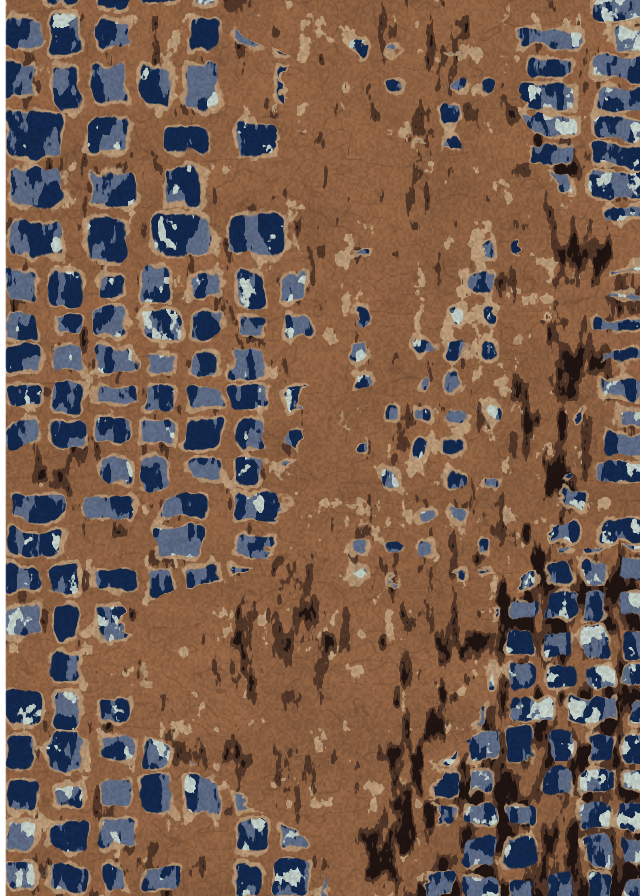
A Shadertoy shader for this pattern:

```glsl
// Woven rug: eroded blue cells with tan rims on brown wool, crossed by a dark vein.
const vec3 WOOL = vec3(0.545, 0.375, 0.255);
const vec3 TAN = vec3(0.71, 0.59, 0.46);
const vec3 UMBER = vec3(0.27, 0.18, 0.135);
const vec3 SOOT = vec3(0.12, 0.075, 0.065);
const vec3 NAVY = vec3(0.07, 0.15, 0.29);
const vec3 STEEL = vec3(0.36, 0.41, 0.51);
const vec3 PALE = vec3(0.74, 0.79, 0.76);

// Horizontal outlines, sampled evenly from top to bottom.
const float LEFT_EDGE[17] = float[17](.24, .32, .325, .32, .325, .375, .37, .36, .325,
    .325, .30, .14, .16, .17, .25, .35, .37);
const float RIGHT_EDGE[17] = float[17](.575, .575, .585, .61, .65, .665, .66, .65, .65,
    .63, .61, .555, .555, .53, .50, .485, .47);
const float VEIN[17] = float[17](.57, .58, .60, .62, .64, .635, .63, .62, .62,
    .615, .605, .54, .50, .48, .465, .455, .45);

float hash(vec2 p) {
    vec3 q = fract(p.xyx * 0.1031);
    q += dot(q, q.yzx + 33.33);
    return fract((q.x + q.y) * q.z);
}

float noise(vec2 p) {
    vec2 i = floor(p), f = fract(p);
    f = f * f * (3.0 - 2.0 * f);
    return mix(mix(hash(i), hash(i + vec2(1, 0)), f.x),
               mix(hash(i + vec2(0, 1)), hash(i + 1.0), f.x), f.y);
}

float fbm(vec2 p) {
    float sum = 0.0, amp = 0.54;
    for (int i = 0; i < 4; i++) {
        sum += amp * noise(p);
        p = p * 2.03 + 17.3;
        amp *= 0.5;
    }
    return sum;
}

float profile(float edge[17], float t) {
    float s = clamp(t, 0.0, 0.9999) * 16.0;
    int i = int(s);
    return mix(edge[i], edge[i + 1], fract(s));
}

float blob(vec2 p, vec2 center, vec2 radius) {
    vec2 q = (p - center) / radius;
    return exp(-dot(q, q));
}

float band(float x, float lo, float hi) {
    return max(lo - x, x - hi);
}

// Jittered rounded boxes: x is the distance, y a random tone for the cell.
vec2 cells(vec2 grid, vec2 freq, float size, float density, float seed) {
    float row = floor(grid.y);
    float widen = hash(vec2(row, seed)) < 0.2 ? 0.62 : 1.0;
    grid.x *= widen;
    freq.x *= widen;
    vec2 id = floor(grid) + seed;
    vec2 jitter = vec2(hash(id + 3.1), hash(id + 8.7));
    vec2 halfSize = (size - 0.15 * jitter) / freq;
    vec2 q = abs((fract(grid) - 0.5 - 0.10 * (jitter.yx - 0.5)) / freq) - halfSize + 0.006;
    float d = length(max(q, 0.0)) + min(max(q.x, q.y), 0.0) - 0.006;
    return vec2(hash(id) < density ? d : 0.05, hash(id + 21.0));
}

vec2 nearest(vec2 a, vec2 b) { return a.x < b.x ? a : b; }

// Coverage of a threshold with a soft edge.
float above(float value, float level) { return smoothstep(level - 0.02, level + 0.02, value); }

void mainImage(out vec4 fragColor, in vec2 fragCoord) {
    vec2 p = fragCoord / iResolution.y;
    p.y = 1.0 - p.y;
    float aa = 1.0 / iResolution.y;
    vec2 w = p + 0.02 * (vec2(fbm(p * 24.0), fbm(p * 24.0 + 40.0)) - 0.5);
    float ragged = 0.055 * (fbm(p * vec2(30, 45)) - 0.5);
    float streak = fbm(p * vec2(75, 32) + 9.0);
    float fleck = fbm(p * vec2(62, 48) + 71.0);

    // Left field: row pitch tightens in the middle of the rug.
    float leftRow = 17.7 * w.y + 6.8 * max(w.y - 0.322, 0.0) - 3.5 * max(w.y - 0.648, 0.0) - 0.19;
    vec2 left = cells(vec2(w.x * 19.7, leftRow), vec2(19.7, 21.0), 0.405, 0.88, 5.0);
    left.x = max(left.x, p.x - profile(LEFT_EDGE, p.y) + 0.008 + ragged);

    // Right field: broad bars above, a dense net below.
    float low = step(0.61, w.y);
    vec2 rightFreq = mix(vec2(12, 31), vec2(23, 25.6), low);
    vec2 right = cells(w * rightFreq + 0.15, rightFreq, 0.43, 0.92, 31.0 + low);
    right.x = max(right.x, profile(RIGHT_EDGE, p.y) - p.x + ragged);
    right.x += 0.007 * smoothstep(0.21, 0.26, p.y) * smoothstep(0.46, 0.40, p.y);

    // Middle field: two groups of small loose islands.
    vec2 middle = cells(w * vec2(28.5, 27), vec2(28.5, 27), 0.31, 0.55, 63.0);
    float group = min(band(p.y, 0.05, 0.16), band(p.y, 0.28, 0.64));
    middle.x = max(middle.x, max(band(p.x, 0.395, 0.565), group) + ragged);
    vec2 cell = nearest(left, nearest(right, middle));
    float d = cell.x + 0.010 * (streak - 0.5);

    // Wool ground with faint contour lines and tan erosion.
    vec3 color = WOOL * (0.91 + 0.18 * fbm(p * vec2(12, 20)));
    float contour = abs(fract(fbm(p * vec2(9, 13) + 4.0) * 7.0) - 0.5);
    color = mix(color, UMBER, 0.22 * smoothstep(0.06, 0.0, contour));
    float worn = blob(p, vec2(.33, .07), vec2(.025, .08)) + blob(p, vec2(.54, .31), vec2(.06, .07))
        + 0.8 * blob(p, vec2(.53, .48), vec2(.06, .11)) + 0.5 * blob(p, vec2(.30, .53), vec2(.05, .06));
    color = mix(color, TAN, above(fleck + 0.13 * worn, 0.74));

    // Dark vein, stains and the shadowed net at lower right.
    float veinDist = abs(p.x - profile(VEIN, p.y) + 0.5 * ragged);
    float vein = exp(-pow(veinDist / 0.036, 2.0)) * smoothstep(0.0, 0.32, p.y);
    float stain = blob(p, vec2(.31, .70), vec2(.07, .06)) + 0.8 * blob(p, vec2(.43, .68), vec2(.05, .06))
        + 0.6 * blob(p, vec2(.20, .84), vec2(.22, .025)) + 0.5 * blob(p, vec2(.12, .93), vec2(.25, .03));
    float net = smoothstep(0.60, 0.66, p.y) * smoothstep(-0.01, 0.03, p.x - profile(RIGHT_EDGE, p.y));
    float dark = streak + 0.25 * vein + 0.14 * stain + 0.27 * net;
    color = mix(color, UMBER, 0.85 * above(dark, 0.72));
    color = mix(color, SOOT, above(dark + 0.05 * smoothstep(0.35, 0.65, p.y) * vein, 0.85));

    // Thin broken tan rims, then blue fill with steel and pale patches.
    float rim = mix(0.0032, 0.0012, net) + 0.016 * (fleck - 0.5);
    color = mix(color, TAN, 0.85 * smoothstep(aa, -aa, d - rim));
    float tone = 0.24 * (cell.y - 0.5);
    float paleBias = 0.07 * smoothstep(0.54, 0.64, p.x) + 0.04 * smoothstep(0.70, 0.80, p.y);
    vec3 fill = mix(NAVY, STEEL, above(streak + tone + 0.4 * paleBias, 0.53));
    fill = mix(fill, PALE, above(fleck + 0.5 * tone + paleBias, 0.73));
    color = mix(color, fill, smoothstep(aa, -aa, d));

    // Yarn grain and the bare strip at the left.
    color *= 0.91 + 0.18 * noise(p * vec2(420, 360));
    color = mix(vec3(1), color, smoothstep(-aa, aa, p.x - 0.0065));
    fragColor = vec4(color, 1.0);
}
```
